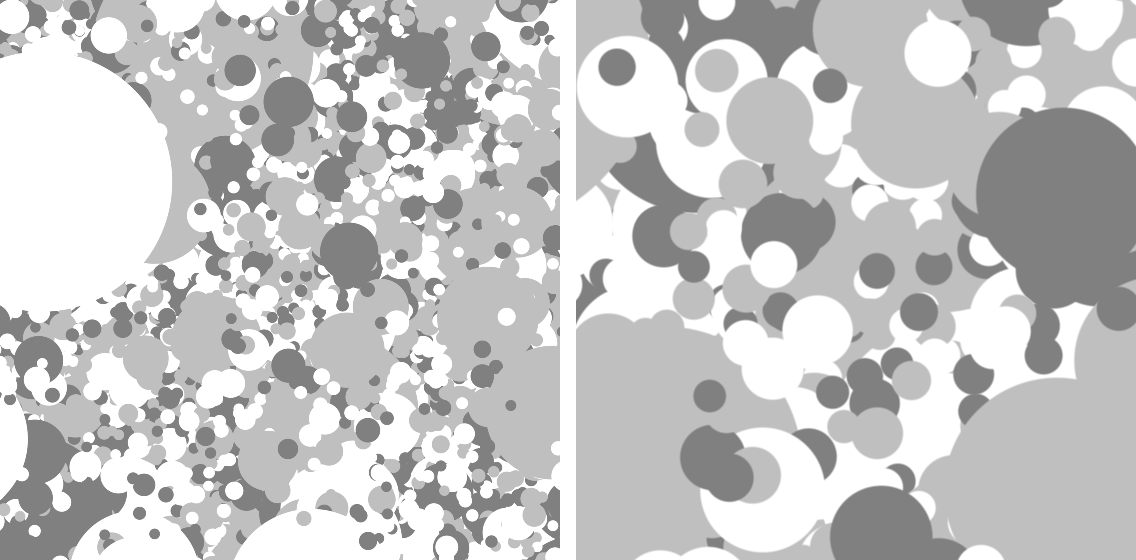
Left, the full canvas; right, a detail of the centre.
This pattern is drawn by a three.js fragment shader. Its source:

```glsl
// Dead leaves: opaque discs in three flat greys, piled at random so that
// they hide one another. Radii follow an inverse-cube law. The pile is
// walked from the top down and stops once the point is covered.
varying vec2 vUv;

vec2 hash21(float n) {
  vec3 p = fract(n * vec3(0.1031, 0.1030, 0.0973));
  p += dot(p, p.yzx + 33.33);
  return fract((p.xx + p.yz) * p.zy);
}

// Many small discs, few large ones: density falls as 1 / r^3.
float discRadius(float u) {
  float smallest = 0.0093, largest = 0.28;
  float q = smallest / largest;
  return smallest / sqrt(1.0 - u * (1.0 - q * q));
}

float discTone(float v) {
  return v < 0.36 ? 1.0 : (v < 0.70 ? 0.75 : 0.5);
}

void main() {
  float tone = 0.0;
  float uncovered = 1.0;

  for (int i = 0; i < 3500; i++) {
    float n = float(i);

    // Evenly spread size and tone, so each tone gets its share of every size.
    vec2 spread = fract(vec2(0.9995, 0.2) + n * vec2(0.75488, 0.56984));
    float radius = discRadius(spread.x);

    // Centres may lie outside the canvas by up to one radius.
    vec2 place = fract(hash21(n) + vec2(0.21, 0.62));
    vec2 center = place * (1.0 + 2.0 * radius) - radius;

    // Thin smooth rim, composited front to back.
    float edge = distance(vUv, center) - radius;
    float cover = 1.0 - smoothstep(-0.0008, 0.0008, edge);
    tone += uncovered * cover * discTone(spread.y);
    uncovered *= 1.0 - cover;
    if (uncovered < 0.004) break;
  }

  // Any gap left in the pile shows the middle grey.
  tone += uncovered * 0.75;
  gl_FragColor = vec4(vec3(tone), 1.0);
}
```
